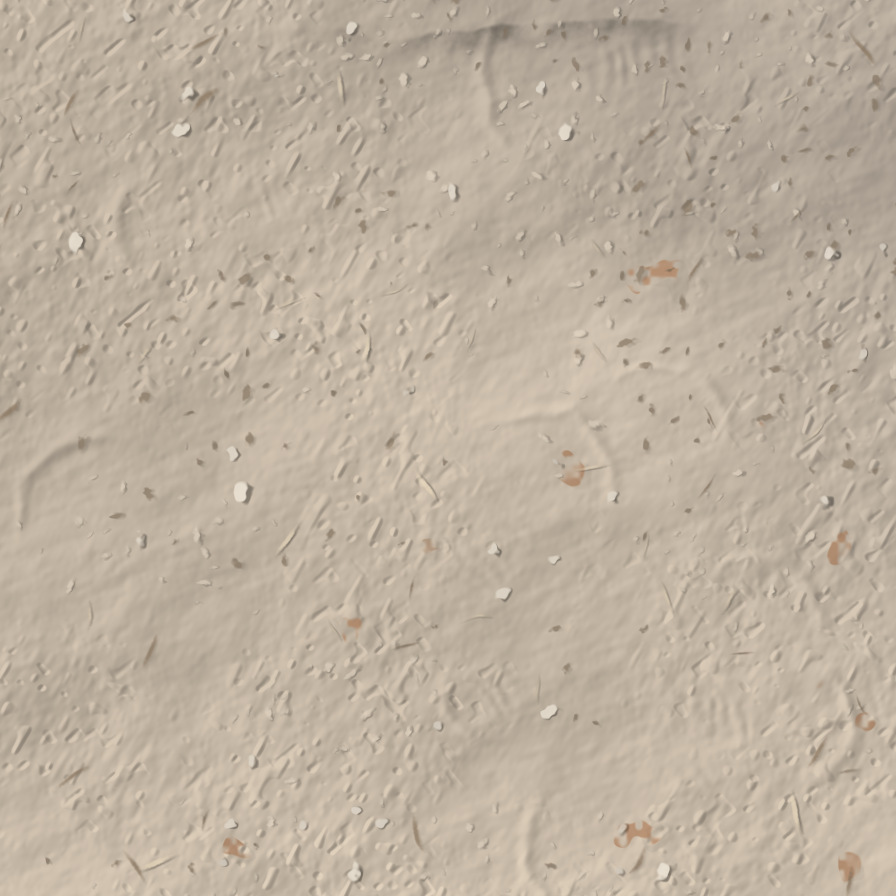
Give the GLSL for this texture, as a Shadertoy shader.

```glsl
const vec3 SAND = vec3(0.765, 0.712, 0.642);
const vec3 CLOD = vec3(0.49, 0.43, 0.36);
const vec3 GRIT = vec3(0.84, 0.79, 0.72);
const vec3 PEBBLE = vec3(0.87, 0.84, 0.79);
const vec3 STRAW = vec3(0.84, 0.78, 0.68);
const vec3 TWIG = vec3(0.50, 0.43, 0.35);
const vec3 LEAF = vec3(0.65, 0.47, 0.34);
const vec2 AWAY_FROM_SUN = vec2(0.91, -0.41);
const float STREAK_ANGLE = 1.1;

float hash(vec2 p) {
    vec3 q = fract(vec3(p.xyx) * 0.1031);
    q += dot(q, q.yzx + 33.33);
    return fract((q.x + q.y) * q.z);
}

vec2 hash2(vec2 p) {
    return vec2(hash(p), hash(p + 57.3));
}

vec2 rotate(vec2 p, float angle) {
    float c = cos(angle), s = sin(angle);
    return vec2(c * p.x + s * p.y, c * p.y - s * p.x);
}

float noise(vec2 p) {
    vec2 i = floor(p), f = fract(p);
    f = f * f * (3.0 - 2.0 * f);
    return mix(mix(hash(i), hash(i + vec2(1, 0)), f.x),
               mix(hash(i + vec2(0, 1)), hash(i + vec2(1, 1)), f.x), f.y);
}

float fbm(vec2 p) {
    float sum = 0.0, gain = 0.5;
    for (int i = 0; i < 5; i++) {
        sum += gain * noise(p);
        p = rotate(p, 0.6) * 2.03 + 11.7;
        gain *= 0.5;
    }
    return sum;
}

// Worn shoe marks: a curved rim and a patch of tread bars
float footprint(vec2 p, float id) {
    vec2 center = hash2(vec2(id, 4.0));
    vec2 q = rotate(p - center, 6.28 * hash(vec2(id, 9.0)));
    q += 0.014 * (noise(p * 28.0) - 0.5);
    float radius = mix(0.04, 0.09, hash(vec2(id, 2.0)));
    float fromRim = (length(q) - radius) / 0.008;
    float rim = exp(-fromRim * fromRim) * smoothstep(0.1, 0.9, q.x / (length(q) + 0.001));
    vec2 inside = abs(q + vec2(radius, 0.0)) / vec2(0.075, 0.03);
    float patchMask = 1.0 - smoothstep(0.5, 1.1, max(inside.x, inside.y));
    float bars = sin(q.x * 330.0) * patchMask * smoothstep(0.3, 0.7, noise(p * 22.0 + id));
    return 0.0011 * rim + 0.0002 * bars;
}

// Ground height; its slope reads directly as brightness
float relief(vec2 p) {
    float rough = smoothstep(0.40, 0.64, fbm(p * 5.0 + 3.0));
    vec2 q = rotate(p + 0.016 * noise(p * 15.0), STREAK_ANGLE);
    float height = 0.011 * fbm(rotate(p, 0.3) * vec2(4.0, 7.0));
    height += mix(0.00015, 0.0006, rough) * noise(q * vec2(32.0, 56.0));
    height += mix(0.00015, 0.0005, rough) * noise(q * vec2(65.0, 110.0) + 7.0);
    height += mix(0.00014, 0.00028, rough) * noise(q * vec2(120.0, 190.0));
    // Sparse small crumbs and pits
    float crumbs = smoothstep(0.74, 1.0, noise(q * vec2(58.0, 95.0) + 31.0));
    float pits = smoothstep(0.76, 1.0, noise(rotate(p, 0.7) * vec2(70.0, 95.0) + 77.0));
    height += 0.0011 * rough * (crumbs - pits);
    for (int i = 0; i < 9; i++) height += footprint(p, float(i) + 1.0);
    return height;
}

// Scattered ragged ellipses: x cover, y cast shadow, z random tone
vec3 scatter(vec2 p, float cells, float density, float radius, float stretch, float bias, float seed) {
    vec3 result = vec3(0.0);
    float ragged = 1.8 * radius / stretch * (noise(p * 0.9 / radius + seed) - 0.5);
    for (int k = 0; k < 9; k++) {
        vec2 cell = floor(p * cells) + vec2(k % 3 - 1, k / 3 - 1);
        vec2 at = cell / cells;
        float crowd = 2.0 * smoothstep(0.25, 0.75, noise(at * 5.0 + seed));
        crowd *= clamp(1.0 + bias * (2.0 * at.y - 1.0), 0.0, 2.0);
        if (hash(cell + seed) > density * crowd) continue;
        vec2 pick = hash2(cell + seed * 1.7 + 5.0);
        float size = radius * mix(0.45, 1.3, pick.x * pick.x);
        float angle = STREAK_ANGLE + 2.2 * (pick.y - 0.5);
        vec2 q = p - (cell + 0.2 + 0.6 * hash2(cell + seed + 21.0)) / cells;
        vec2 shape = vec2(stretch, 1.0);
        float body = length(rotate(q, angle) / shape) - size + ragged;
        float shade = length(rotate(q - AWAY_FROM_SUN * size, angle) / shape) - size + ragged;
        float cover = 1.0 - smoothstep(-0.0016, 0.0016, body);
        if (cover > result.x) result.z = pick.x;
        result.x = max(result.x, cover);
        result.y = max(result.y, 1.0 - smoothstep(-0.002, 0.002, shade));
    }
    return result;
}

vec3 lay(vec3 ground, vec3 item, vec3 tint, float opacity, float shadow) {
    ground *= 1.0 - shadow * item.y * (1.0 - item.x);
    return mix(ground, tint * (0.92 + 0.16 * item.z), item.x * opacity);
}

void mainImage(out vec4 fragColor, in vec2 fragCoord) {
    vec2 p = fragCoord / iResolution.y;

    // Sunlit sand with broad drifts, greyer toward the upper right
    vec2 reach = AWAY_FROM_SUN * 0.0018;
    float slope = (relief(p + reach) - relief(p - reach)) / 0.0036;
    float limit = slope > 0.0 ? 0.12 : 0.28;
    float light = limit * tanh(slope / limit);
    float drift = 0.20 * (fbm(p * vec2(2.0, 3.5) + 8.0) - 0.48);
    float corner = smoothstep(0.9, 1.9, p.x + p.y);
    vec3 color = SAND * (1.0 + drift + light);
    color *= mix(vec3(1.0), vec3(0.93, 0.935, 0.95), corner);

    // Broken crest with a shaded foot along the top
    float crest = p.y - 0.965 - 0.07 * (fbm(p * vec2(7.0, 3.0)) - 0.5);
    float span = smoothstep(0.3, 0.5, p.x) * (1.0 - smoothstep(0.65, 0.8, p.x));
    float foot = smoothstep(-0.035, 0.0, crest) * (1.0 - smoothstep(0.0, 0.006, crest));
    color *= 1.0 - 0.38 * span * foot * smoothstep(0.1, 0.9, fbm(p * 30.0));

    // Debris: leaf scraps, clods, grit, pebbles, straw and twigs
    vec2 bent = p + 0.012 * vec2(noise(p * 32.0), noise(p * 32.0 + 9.0));
    float scraps = 0.7 * smoothstep(0.25, 0.75, noise(p * 115.0));
    color = lay(color, scatter(bent, 9.0, 0.12, 0.015, 1.3, -1.0, 31.0), LEAF, scraps, 0.04);
    color = lay(color, scatter(bent, 38.0, 0.11, 0.0034, 1.9, 0.9, 12.0), CLOD, 0.7, 0.1);
    color = lay(color, scatter(bent, 50.0, 0.12, 0.0028, 1.8, 0.0, 47.0), GRIT, 0.6, 0.25);
    color = lay(color, scatter(p, 17.0, 0.10, 0.0054, 1.5, -0.4, 63.0), PEBBLE, 0.8, 0.35);
    color = lay(color, scatter(bent, 14.0, 0.13, 0.0024, 6.0, 0.2, 85.0), STRAW, 0.7, 0.35);
    color = lay(color, scatter(bent, 16.0, 0.14, 0.0021, 6.0, 0.5, 99.0), TWIG, 0.75, 0.1);
    fragColor = vec4(color, 1.0);
}
```
